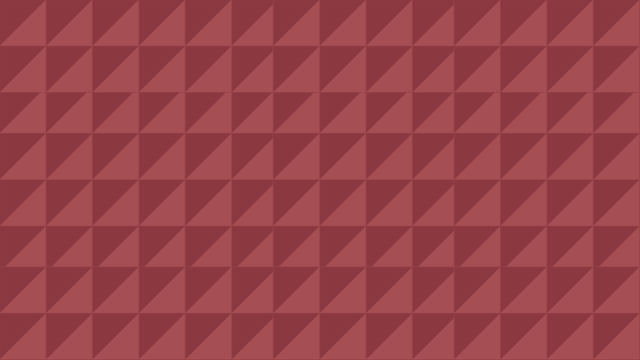
Give the GLSL for this pattern, as a Shadertoy shader.

```glsl
// Draws a tiling grid of squares split diagonally into dark and light red triangles.
#define DARK vec3(0.549, 0.220, 0.253)
#define LIGHT vec3(0.647, 0.306, 0.327)
#define GRID ivec2(14, 8)
#define SHORT_COLS ivec2(5, 9)
#define SHORT_ROWS ivec2(2, 5)
#define SHORT_SIZE vec2(0.898, 0.880)
#define SEAM_HALF 0.012
#define SEAM_MIX 0.75
#define SHIFT 0.009

// Offset inside the cell, cell length and cell index along one axis.
vec3 locateCell(float x, int count, ivec2 shortCells, float shortSize) {
    float start = 0.0;
    for (int i = 0; i < count; i++) {
        bool isShort = i == shortCells.x || i == shortCells.y;
        float size = isShort ? shortSize : 1.0;
        if (x < start + size || i == count - 1) return vec3(x - start, size, float(i));
        start += size;
    }
    return vec3(0.0, 1.0, 0.0);
}

float edgeDistance(vec3 cell) {
    return min(cell.x, cell.y - cell.x);
}

void mainImage(out vec4 fragColor, in vec2 fragCoord) {
    // Canvas measured in full cells, with rows counted from the top
    vec2 canvas = vec2(GRID) - 2.0 * (1.0 - SHORT_SIZE);
    vec2 uv = fragCoord / iResolution.xy;
    vec2 p = mod(vec2(uv.x, 1.0 - uv.y) * canvas + SHIFT, canvas);
    float pixel = canvas.y / iResolution.y;

    vec3 col = locateCell(p.x, GRID.x, SHORT_COLS, SHORT_SIZE.x);
    vec3 row = locateCell(p.y, GRID.y, SHORT_ROWS, SHORT_SIZE.y);

    // The first short row is clipped at its top, the second at its bottom
    float clippedTop = int(row.z) == SHORT_ROWS.x ? 1.0 - row.y : 0.0;
    float diagonal = (col.x + row.x + clippedTop - 1.0) * 0.7071;
    float tone = clamp(diagonal / pixel + 0.5, 0.0, 1.0);

    // Thin mid-tone seams between cells
    float seamDistance = min(edgeDistance(col), edgeDistance(row));
    float seam = clamp((SEAM_HALF - seamDistance) / pixel + 0.5, 0.0, 1.0);
    tone = mix(tone, 0.5, seam * SEAM_MIX);

    fragColor = vec4(mix(DARK, LIGHT, tone), 1.0);
}
```
